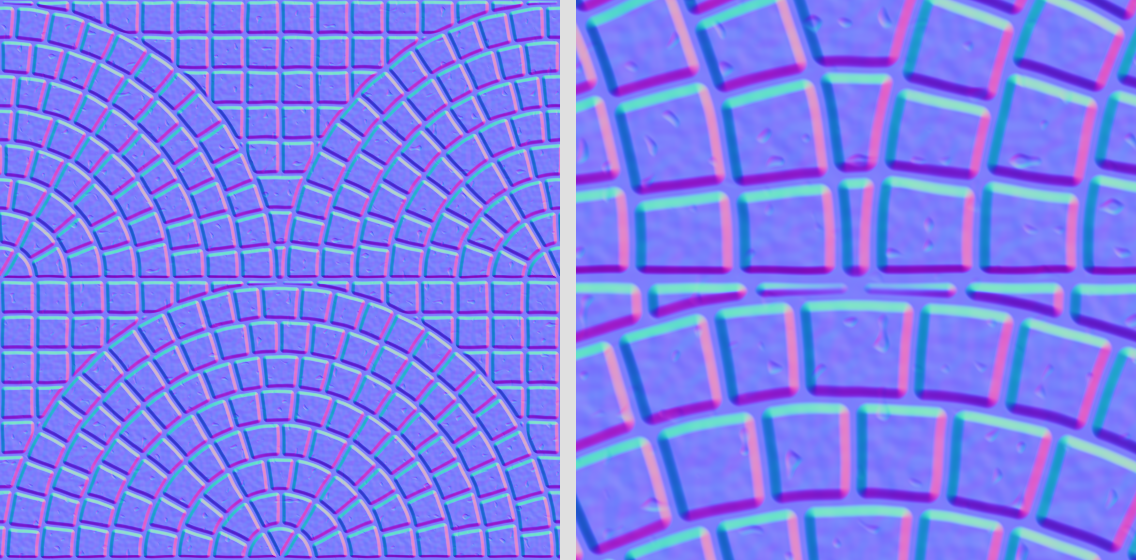
Left, the full canvas; right, a detail of the centre.
Reproduce this texture map procedurally as a WebGL 1 fragment shader.

```glsl
precision highp float;

// Tangent-space normal map of fan-laid cobblestones: two staggered half-round
// fans per tile, with square setts filling the space between them.
// Joint distances form a bevelled height field, differentiated into normals.

uniform vec2 u_resolution;

const float PI = 3.14159265;
const float RINGS = 8.0;
const float RING_WIDTH = 0.0613;
const float FAN_RADIUS = RINGS * RING_WIDTH;
const float GRID_CELLS = 16.0;
const float JOINT_HALF = 0.0014;    // flat floor of a joint
const float BEVEL_END = 0.0087;     // where the flat stone top begins
const float STONE_HEIGHT = 0.0067;

float hash(vec2 p) {
  return fract(sin(dot(p, vec2(127.1, 311.7))) * 43758.55);
}

float cornerGradient(vec2 cell, vec2 f, vec2 corner, float period) {
  float angle = 2.0 * PI * hash(mod(cell + corner, period));
  return dot(vec2(cos(angle), sin(angle)), f - corner);
}

// Gradient noise that repeats every unit of p.
float noise(vec2 p, float period) {
  vec2 cell = floor(p * period);
  vec2 f = fract(p * period);
  vec2 w = f * f * f * (f * (f * 6.0 - 15.0) + 10.0);
  float low = mix(cornerGradient(cell, f, vec2(0.0), period),
                  cornerGradient(cell, f, vec2(1.0, 0.0), period), w.x);
  float high = mix(cornerGradient(cell, f, vec2(0.0, 1.0), period),
                   cornerGradient(cell, f, vec2(1.0), period), w.x);
  return mix(low, high, w.y);
}

// Distance to the nearest line of an even spacing.
float lineDistance(float x, float spacing) {
  return abs(x - spacing * floor(x / spacing + 0.5));
}

// Distances to the ring, radial and base joints inside a fan.
vec3 fanEdges(vec2 q, float seed) {
  float r = length(q);
  float ring = min(floor(r / RING_WIDTH) + 1.0, RINGS);
  float stones = 3.0 * ring + step(5.5, ring);
  float u = atan(q.y, q.x) / PI * stones;
  float joint = floor(u + 0.5);
  float inner = step(0.5, joint) * step(joint, stones - 0.5);
  float shift = 0.2 * (hash(vec2(joint + 7.0 * seed, ring)) - 0.5) * inner;
  float radial = abs(u - joint - shift) * PI / stones * r;
  return vec3(lineDistance(r, RING_WIDTH), radial, q.y);
}

// Distances to the column, row and fan-rim joints of the square setts.
vec3 gridEdges(vec2 q, vec2 across) {
  float spacing = 1.0 / GRID_CELLS;
  float column = lineDistance(q.x, spacing);
  // The narrow throat between two fans holds one stone per row.
  bool throat = abs(across.x) < 0.5 * spacing
             && across.y > 0.5 && across.y < 0.6875;
  if (throat) column = 1.0;
  return vec3(column, lineDistance(q.y, spacing), length(q) - FAN_RADIUS);
}

// Position relative to the centre of a fan's base.
vec2 fanSpace(vec2 p, vec2 centre) {
  vec2 q = p - centre;
  return vec2(fract(q.x + 0.5) - 0.5, fract(q.y));
}

float height(vec2 p) {
  // Slightly uneven, hand-cut outlines
  vec2 warp = vec2(noise(p, 19.0), noise(p + 0.37, 23.0));
  vec2 bent = p + 0.0022 * warp;

  vec2 fanA = fanSpace(bent, vec2(0.5, 0.0));
  vec2 fanB = fanSpace(bent, vec2(0.0, 0.5));
  bool nearA = length(fanA) < length(fanB);
  vec2 q = nearA ? fanA : fanB;
  vec2 other = nearA ? fanB : fanA;

  vec3 edges = length(q) < FAN_RADIUS
    ? fanEdges(q, nearA ? 1.0 : 2.0)
    : gridEdges(q, other);

  // Rounded corners and a smooth bevel
  float d = BEVEL_END - length(max(BEVEL_END - edges, 0.0));
  float stone = smoothstep(JOINT_HALF, BEVEL_END, d);

  // Fine grain and scattered chips
  float grain = 0.00055 * noise(p, 110.0) + 0.0006 * noise(p + 0.13, 61.0);
  float chips = 0.0012 * smoothstep(0.34, 0.6, noise(p + 0.71, 73.0));
  return STONE_HEIGHT * stone + (grain - chips) * mix(0.3, 1.0, stone);
}

void main() {
  vec2 p = gl_FragCoord.xy / u_resolution;
  vec2 e = vec2(0.001, 0.0);
  vec2 slope = vec2(height(p + e.xy) - height(p - e.xy),
                    height(p + e.yx) - height(p - e.yx)) / (2.0 * e.x);
  vec3 normal = normalize(vec3(-slope, 1.0));
  gl_FragColor = vec4(normal * 0.5 + vec3(0.49, 0.49, 0.49), 1.0);
}
```
